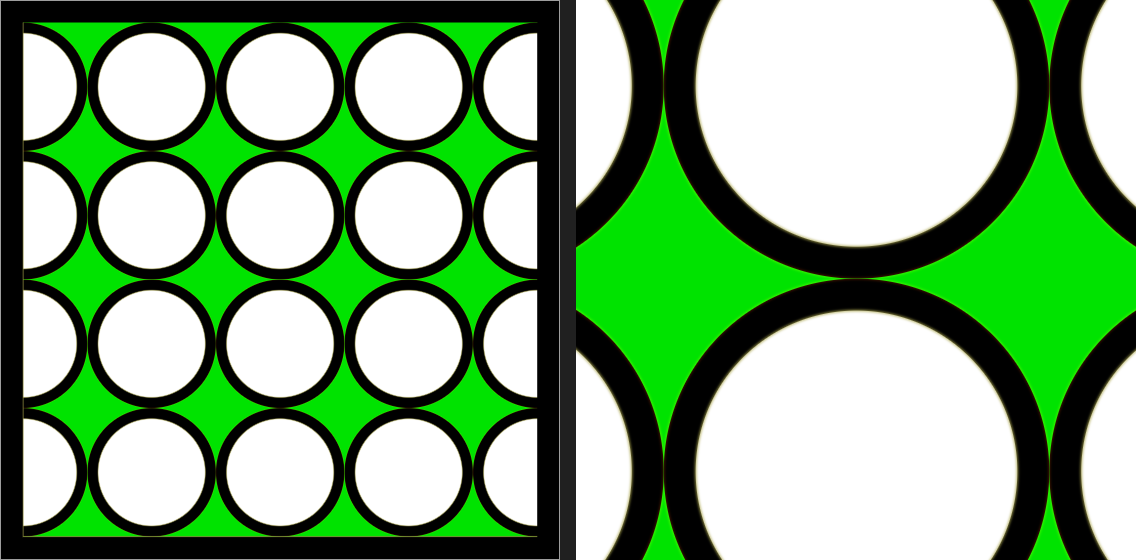
Left, the full canvas; right, a detail of the centre.
Give the GLSL for this pattern, as a Shadertoy shader.

```glsl
// White discs with thick black rings on a green panel inside a black frame.
// One ring is folded into a square grid: four rows, three whole columns and
// a half column at each side. Faint olive and brown fringes tint the edges.

#define CENTER vec2(0.0003, 0.0008)   // grid centre, from the canvas centre
#define PITCH 0.2295                  // distance between neighbouring discs
#define REPEATS 4.0                   // cells across and down
#define RING_WIDTH 0.019
#define MARGIN 0.0011                 // white hairline around the frame
#define FRINGE_WIDTH 0.0011
#define GREEN vec3(0.0, 0.89, 0.0)
#define OLIVE vec3(0.67, 0.65, 0.30)
#define BROWN vec3(0.16, 0.05, 0.0)

// Coverage of the inside of a signed distance, smoothed over one pixel.
float fill(float dist, float pixel) {
    return clamp(0.5 - dist / pixel, 0.0, 1.0);
}

// Soft narrow band around the zero of a signed distance.
float fringe(float dist, float pixel) {
    float width = max(FRINGE_WIDTH, 0.6 * pixel);
    return exp(-dist * dist / (width * width));
}

float squareDistance(vec2 p, float halfSize) {
    vec2 d = abs(p) - halfSize;
    return max(d.x, d.y);
}

// One disc and its ring, repeated over the panel.
vec3 discGrid(vec2 p, float pixel) {
    vec2 shifted = p / PITCH + vec2(0.5, 0.0);
    vec2 cell = (fract(shifted) - 0.5) * PITCH;
    float outer = length(cell) - 0.5 * PITCH;
    float inner = outer + RING_WIDTH;

    vec3 color = mix(GREEN, vec3(0.0), fill(outer, pixel));
    color += BROWN * fringe(outer, pixel);
    color = mix(color, vec3(1.0), fill(inner, pixel));
    return mix(color, OLIVE, 0.5 * fringe(inner, pixel));
}

void mainImage(out vec4 fragColor, in vec2 fragCoord) {
    float pixel = 1.0 / min(iResolution.x, iResolution.y);
    vec2 canvas = (fragCoord - 0.5 * iResolution.xy) * pixel;
    vec2 p = canvas - CENTER;
    float panelHalf = 0.5 * REPEATS * PITCH;

    // Frame and its pale outer edge
    float frame = fill(squareDistance(canvas, 0.5 - MARGIN), pixel);
    vec3 color = vec3(1.0 - frame);

    // Patterned panel
    float panel = fill(squareDistance(p, panelHalf), pixel);
    color = mix(color, discGrid(p, pixel), panel);

    // Thin olive line along the left and lower panel edges
    float lowerLeft = min(p.x, p.y) + panelHalf;
    float upperRight = max(p.x, p.y) - panelHalf;
    float line = fringe(lowerLeft, pixel) * fill(upperRight, pixel);
    color = mix(color, OLIVE, 0.6 * line);

    fragColor = vec4(color, 1.0);
}
```
